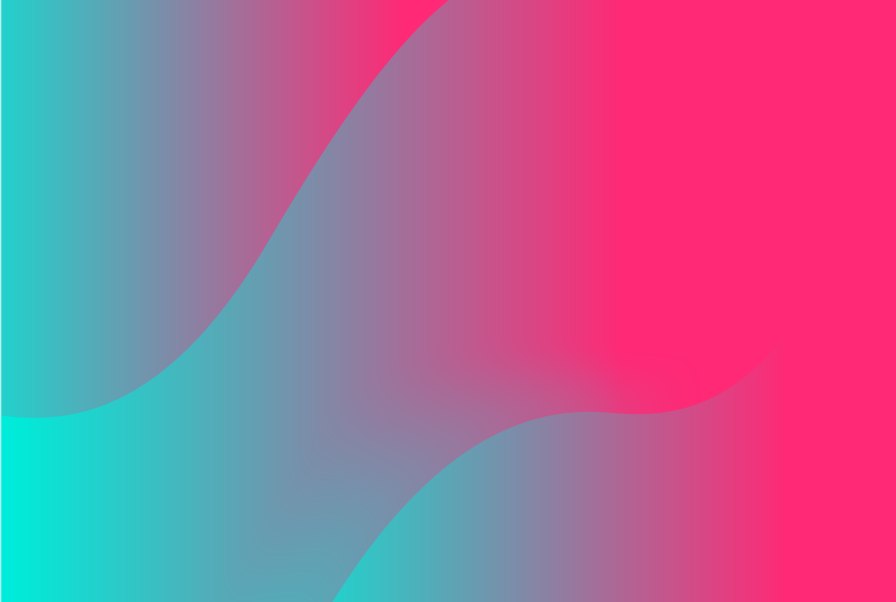
Give the GLSL for this background, as a Shadertoy shader.

```glsl
const vec3 TEAL = vec3(0.0, 0.92, 0.85);
const vec3 PINK = vec3(1.0, 0.16, 0.46);

// Cubic through two knots (x, y, slope), continued as straight lines outside
float hermite(vec3 a, vec3 b, float x) {
    float span = b.x - a.x;
    float s = clamp((x - a.x) / span, 0.0, 1.0);
    float r = 1.0 - s;
    float inside = r * r * ((1.0 + 2.0 * s) * a.y + s * span * a.z)
                 + s * s * ((3.0 - 2.0 * s) * b.y - r * span * b.z);
    return inside + a.z * min(x - a.x, 0.0) + b.z * max(x - b.x, 0.0);
}

// Large wave rising from the left side to the top
float upperWave(float x) {
    vec3 valley = vec3(0.039, 0.306, 0.0);
    vec3 middle = vec3(0.2995, 0.599, 2.53);
    vec3 top = vec3(0.501, 1.0, 1.19);
    float lip = max(valley.x - x, 0.0);
    float wave = x < middle.x ? hermite(valley, middle, x) : hermite(middle, top, x);
    return wave + 2.5 * lip * lip;
}

// Small wave rising from the bottom, with a level shoulder
float lowerWave(float x) {
    vec3 foot = vec3(0.371, 0.0, 2.38);
    vec3 crest = vec3(0.6576, 0.316, 0.0);
    vec3 dip = vec3(0.7096, 0.312, 0.0);
    vec3 tip = vec3(0.879, 0.448, 1.935);
    if (x < crest.x) return hermite(foot, crest, x);
    return x < dip.x ? hermite(crest, dip, x) : hermite(dip, tip, x);
}

// Gap above a curve, corrected for its slope, in canvas heights
float curveDistance(float gap, float rise, float aspect) {
    float slope = rise / aspect;
    return gap / sqrt(1.0 + slope * slope);
}

float ramp(float start, float end, float x) {
    return clamp((x - start) / (end - start), 0.0, 1.0);
}

float edgeMask(float d, float softness) {
    return smoothstep(-softness, softness, d);
}

void mainImage(out vec4 fragColor, in vec2 fragCoord) {
    vec2 uv = fragCoord / iResolution.xy;
    float aspect = iResolution.x / iResolution.y;
    float softness = 0.75 / iResolution.y;
    float e = 0.002;

    // Signed distances to both waves
    float upperRise = (upperWave(uv.x + e) - upperWave(uv.x - e)) / (2.0 * e);
    float lowerRise = (lowerWave(uv.x + e) - lowerWave(uv.x - e)) / (2.0 * e);
    float upperGap = curveDistance(uv.y - upperWave(uv.x), upperRise, aspect);
    float lowerGap = curveDistance(uv.y - lowerWave(uv.x), lowerRise, aspect);

    // Each layer runs from teal to pink at its own pace
    float backTone = ramp(-0.067, 0.452, uv.x);
    float middleTone = ramp(0.018, 0.695, uv.x);
    float frontTone = ramp(0.288, 0.879, uv.x);

    // Soft glow of the front layer, narrowing towards the right
    float reach = mix(0.18, 0.115, ramp(0.4, 0.68, uv.x));
    float glow = 0.4 * (1.0 - smoothstep(0.0, reach, lowerGap));
    glow *= 1.0 - smoothstep(0.64, 0.8, uv.x);
    middleTone = mix(middleTone, frontTone, glow);

    // Stack the layers
    float tone = mix(middleTone, backTone, edgeMask(upperGap, softness));
    tone = mix(frontTone, tone, edgeMask(lowerGap, softness));
    vec3 color = mix(TEAL, PINK, tone);

    // Hairline of light along the left border
    float border = 1.0 - smoothstep(0.0008, 0.0022, uv.x);
    fragColor = vec4(mix(color, vec3(1.0), 0.7 * border), 1.0);
}
```
